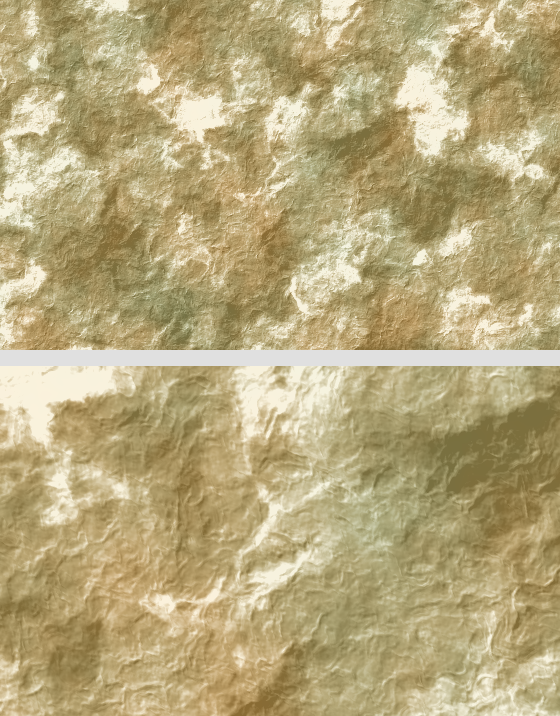
Top, the full canvas; bottom, a detail of the centre.
A WebGL 1 fragment shader for this texture:

```glsl
precision highp float;
// Weathered sandstone: cloudy cream and olive patches under fine creases.
// Warped fractal noise sets the tone, and height differences toward a light
// at the upper left emboss the surface before a three-colour ramp.
uniform vec2 u_resolution;

const vec2 TO_LIGHT = vec2(-0.64, 0.77);

float hash(vec2 cell) {
  vec3 q = fract(cell.xyx * vec3(0.1031, 0.1030, 0.0973));
  q += dot(q, q.yzx + 33.33);
  return fract((q.x + q.y) * q.z);
}

float noise(vec2 p) {
  vec2 i = floor(p);
  vec2 f = fract(p);
  vec2 s = f * f * f * (f * (f * 6.0 - 15.0) + 10.0);
  float low = mix(hash(i), hash(i + vec2(1.0, 0.0)), s.x);
  float high = mix(hash(i + vec2(0.0, 1.0)), hash(i + vec2(1.0, 1.0)), s.x);
  return mix(low, high, s.y);
}

// Turns and doubles the domain between octaves
vec2 nextOctave(vec2 p) {
  return mat2(1.6, 1.2, -1.2, 1.6) * p + 17.3;
}

float fbm(vec2 p) {
  float sum = 0.0;
  float total = 0.0;
  float amp = 0.5;
  p = 0.5 * nextOctave(p);
  for (int i = 0; i < 6; i++) {
    sum += amp * noise(p);
    total += amp;
    amp *= 0.56;
    p = nextOctave(p);
  }
  return sum / total;
}

// Sharp creases: folded noise summed over octaves
float creases(vec2 p) {
  float sum = 0.0;
  float amp = 1.0;
  p = 0.5 * nextOctave(p);
  for (int i = 0; i < 4; i++) {
    sum += amp * (1.0 - abs(2.0 * noise(p) - 1.0));
    amp *= 0.58;
    p = nextOctave(p);
  }
  return sum;
}

// Large patches with ragged outlines
float patches(vec2 p) {
  vec2 warp = vec2(fbm(p * 11.0 + 40.0), fbm(p * 11.0 + 71.0)) - 0.5;
  return fbm(p * 7.5 + 1.3 * warp + 9.0);
}

float relief(vec2 p) {
  vec2 warp = vec2(fbm(p * 14.0 + 25.0), fbm(p * 14.0 + 58.0));
  return creases(p * 17.0 + 1.1 * warp) + 2.5 * fbm(p * 10.0 + 83.0);
}

void main() {
  vec2 p = gl_FragCoord.xy / u_resolution.y;

  // Slopes facing the light, at the scale of creases and of patches
  float fine = relief(p) - relief(p + 0.0027 * TO_LIGHT);
  float cloud = patches(p);
  float broad = cloud - patches(p + 0.016 * TO_LIGHT);

  float tone = 0.47 + 1.35 * (cloud - 0.5) + 0.95 * fine + 0.75 * broad;
  tone += 0.3 * smoothstep(0.57, 0.75, cloud);

  // Olive shadow, sand and cream
  vec3 olive = vec3(0.50, 0.43, 0.23);
  vec3 sand = vec3(0.72, 0.655, 0.46);
  vec3 cream = vec3(0.97, 0.95, 0.87);
  vec3 color = mix(olive, sand, clamp(2.0 * tone, 0.0, 1.0));
  color = mix(color, cream, clamp(2.0 * tone - 1.0, 0.0, 1.0));

  // Drift between warm tan and grey green, fading in the cream
  float warmth = fbm(p * 6.0 + 130.0) - 0.5;
  color += warmth * vec3(0.13, -0.04, -0.10) * (1.0 - 0.6 * smoothstep(0.6, 1.0, tone));

  gl_FragColor = vec4(clamp(color, 0.0, 1.0), 1.0);
}
```
